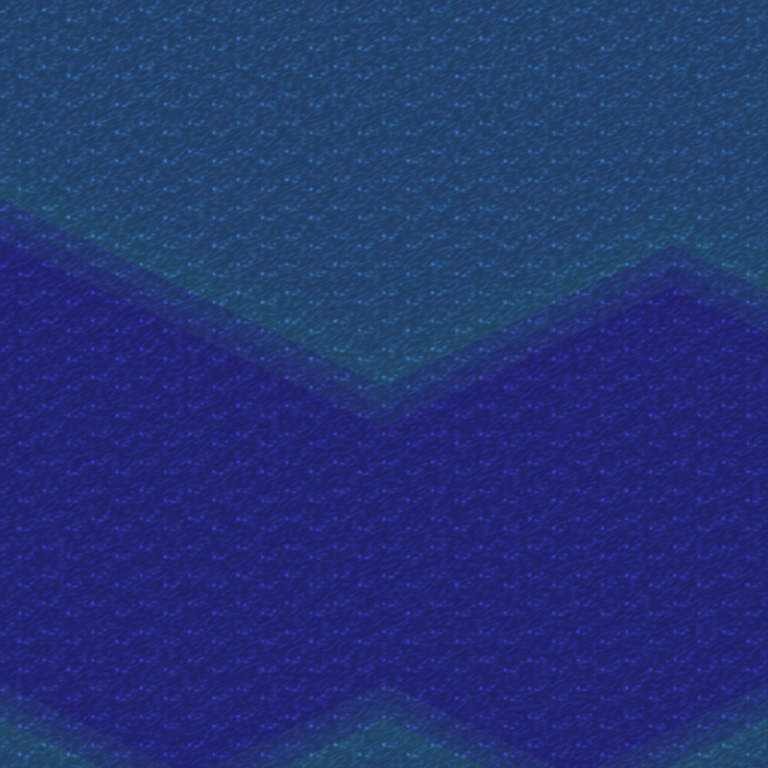
Write a WebGL 1 fragment shader that draws this background.

```glsl
precision highp float;
uniform vec2 u_resolution;

const vec3 INDIGO = vec3(0.134, 0.140, 0.450);
const vec3 BLUE_BAND = vec3(0.136, 0.185, 0.445);
const vec3 SLATE_BAND = vec3(0.138, 0.220, 0.440);
const vec3 TEAL = vec3(0.134, 0.282, 0.425);
const vec3 STEEL = vec3(0.134, 0.262, 0.430);
const float SLOPE = 0.49;
const vec2 WEAVE_TILE = vec2(0.0632, 0.0368);
const float GRAIN_SLOPE = 0.4;

vec2 gradientAt(vec2 node) {
  float angle = 6.2832 * fract(sin(dot(node, vec2(127.1, 311.7))) * 4375.85);
  return vec2(cos(angle), sin(angle));
}

float gradientNoise(vec2 p) {
  vec2 i = floor(p);
  vec2 f = fract(p);
  vec2 w = f * f * f * (f * (f * 6.0 - 15.0) + 10.0);
  vec2 e = vec2(1.0, 0.0);
  float a = dot(gradientAt(i), f);
  float b = dot(gradientAt(i + e.xy), f - e.xy);
  float c = dot(gradientAt(i + e.yx), f - e.yx);
  float d = dot(gradientAt(i + e.xx), f - e.xx);
  return mix(mix(a, b, w.x), mix(c, d, w.x), w.y);
}

// Inner boundary of the upper zone: one valley and one peak
float upperEdge(float x) {
  float valley = 0.443 + SLOPE * abs(x - 0.5);
  float fall = 0.627 - SLOPE * (x - 0.875);
  return min(valley, fall);
}

// Outer boundary of the lower zone: peaks every half canvas
float lowerEdge(float x) {
  float offset = 0.5 * abs(fract(2.0 * x + 0.5) - 0.5);
  return 0.111 - SLOPE * offset;
}

float softStep(float edge, float value, float blur) {
  return smoothstep(edge - blur, edge + blur, value);
}

// Depth counts bands: 0 to 1, 1 to 2, then the open zone
vec3 zoneColor(float depth, float blur) {
  vec3 open = mix(TEAL, STEEL, smoothstep(2.0, 5.0, depth));
  vec3 color = mix(INDIGO, BLUE_BAND, softStep(0.0, depth, blur));
  color = mix(color, SLATE_BAND, softStep(1.0, depth, blur));
  return mix(color, open, softStep(2.0, depth, blur));
}

// Round spot repeated once per tile
float tiledSpot(vec2 tile, vec2 center, vec2 radius) {
  vec2 q = (fract(tile - center + 0.5) - 0.5) / radius;
  return exp(-dot(q, q));
}

// Rising chain of glints, dashes and specks
float glintChain(vec2 tile) {
  float light = 0.0;
  for (int i = 0; i < 2; i++) {
    float k = float(i);
    vec2 base = vec2(0.41 + 0.5 * k, 0.48 + 0.34 * k);
    light += 0.68 * tiledSpot(tile, base, vec2(0.038, 0.065));
    light += 0.42 * tiledSpot(tile, base + vec2(0.15, -0.06), vec2(0.06, 0.055));
    light += 0.36 * tiledSpot(tile, base + vec2(0.25, 0.07), vec2(0.045, 0.055));
    light += 0.26 * tiledSpot(tile, base + vec2(0.34, 0.28), vec2(0.035, 0.055));
  }
  return light;
}

// Tiled glints over fine grain drawn out along the slant
float weave(vec2 uv) {
  vec2 slanted = vec2(uv.x, uv.y - GRAIN_SLOPE * uv.x);
  float fine = gradientNoise(slanted * vec2(105.0, 210.0));
  float broad = gradientNoise(slanted * vec2(32.0, 80.0));
  float threads = smoothstep(0.0, 0.3, fine);
  return 0.98 + 0.12 * fine + 0.10 * threads + 0.06 * broad
    + glintChain(uv / WEAVE_TILE);
}

void main() {
  vec2 uv = gl_FragCoord.xy / u_resolution;
  float upperDepth = (uv.y - upperEdge(uv.x)) / 0.027;
  float lowerDepth = (lowerEdge(uv.x) - uv.y) / 0.023;
  float depth = max(upperDepth, lowerDepth);
  vec3 color = zoneColor(depth, 0.09) * weave(uv);
  gl_FragColor = vec4(color, 1.0);
}
```
